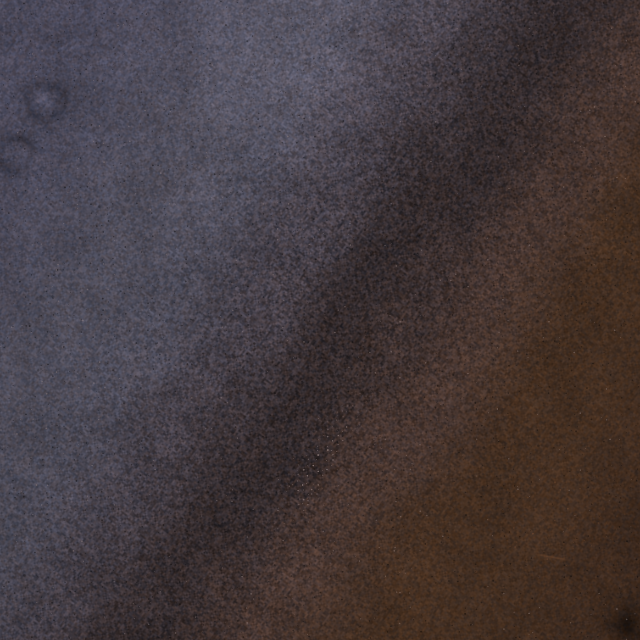
Reproduce this texture procedurally as a three.js fragment shader.

```glsl
// Worn dusty surface: slate blue fading over a dark diagonal band into rusty brown.
varying vec2 vUv;

const vec2 BAND_CENTER = vec2(0.54, 0.45);
const vec2 BAND_ALONG = vec2(0.542, 0.840);
const vec2 BAND_ACROSS = vec2(0.840, -0.542);

const vec3 SLATE_FAR = vec3(0.280, 0.273, 0.335);
const vec3 SLATE_PALE = vec3(0.308, 0.300, 0.350);
const vec3 SLATE_DIM = vec3(0.276, 0.252, 0.285);
const vec3 BAND_DARK = vec3(0.202, 0.168, 0.174);
const vec3 UMBER = vec3(0.275, 0.208, 0.188);
const vec3 RUST = vec3(0.265, 0.184, 0.132);
const vec3 RUST_DEEP = vec3(0.218, 0.150, 0.112);
const vec3 DUST = vec3(0.62, 0.55, 0.54);
const vec3 EMBER = vec3(0.50, 0.32, 0.20);

vec2 hash2(vec2 p) {
  vec3 q = fract(p.xyx * vec3(0.1031, 0.1030, 0.0973));
  q += dot(q, q.yzx + 33.33);
  return fract((q.xx + q.yz) * q.zy);
}

float valueNoise(vec2 p) {
  vec2 cell = floor(p);
  vec2 f = fract(p);
  f = f * f * (3.0 - 2.0 * f);
  float low = mix(hash2(cell).x, hash2(cell + vec2(1.0, 0.0)).x, f.x);
  float high = mix(hash2(cell + vec2(0.0, 1.0)).x, hash2(cell + 1.0).x, f.x);
  return mix(low, high, f.y);
}

vec2 turn(vec2 p) {
  return mat2(0.8, 0.6, -0.6, 0.8) * p;
}

// Layered noise, centred on zero
float clouds(vec2 p) {
  float sum = 0.0;
  float weight = 0.5;
  for (int i = 0; i < 5; i++) {
    sum += weight * (valueNoise(p) - 0.5);
    p = 2.0 * turn(p) + 17.3;
    weight *= 0.6;
  }
  return sum;
}

// Soft round dots, one in a given share of the grid cells
float specks(vec2 p, float scale, float share, float radius) {
  vec2 cell = floor(p * scale);
  vec2 center = 0.25 + 0.5 * hash2(cell + 5.0);
  vec2 pick = hash2(cell + 71.0);
  float size = radius * (0.55 + 0.45 * pick.y);
  float dotMask = 1.0 - smoothstep(0.25 * size, size, length(fract(p * scale) - center));
  return dotMask * step(pick.x, share) * (0.4 + 0.6 * pick.y);
}

float blob(vec2 p, vec2 center, vec2 radius) {
  vec2 d = (p - center) / radius;
  return exp(-dot(d, d));
}

float ring(vec2 p, vec2 center, float radius, float width) {
  float d = (length(p - center) - radius) / width;
  return exp(-d * d);
}

// Colour by signed distance across the band
vec3 bandColor(float s) {
  vec3 c = mix(SLATE_FAR, SLATE_PALE, smoothstep(-0.65, -0.36, s));
  c = mix(c, SLATE_DIM, smoothstep(-0.32, -0.15, s));
  c = mix(c, BAND_DARK, smoothstep(-0.18, -0.01, s));
  c = mix(c, UMBER, smoothstep(-0.01, 0.14, s));
  c = mix(c, RUST, smoothstep(0.12, 0.28, s));
  return mix(c, RUST_DEEP, smoothstep(0.36, 0.66, s));
}

void main() {
  vec2 p = vUv;
  vec2 offset = p - BAND_CENTER;
  vec2 banded = vec2(dot(offset, BAND_ACROSS), dot(offset, BAND_ALONG));

  // Base gradient with cloudy mottling
  float drift = clouds(banded * vec2(8.0, 5.0) + 40.0);
  vec3 color = bandColor(banded.x + 0.10 * drift);
  float slate = 1.0 - smoothstep(-0.25, -0.05, banded.x);
  color *= 1.0 + 0.22 * clouds(p * 18.0 + 9.0);
  color *= 1.0 + slate * (0.14 * (p.y - 0.62) + 0.10 * blob(p, vec2(0.45, 0.93), vec2(0.2, 0.2)));

  // Ragged stains at the upper left, a lower spot and the dark corner
  vec2 warped = p + 0.03 * vec2(clouds(p * 32.0), clouds(p * 32.0 + 50.0));
  float ragged = 0.3 + 0.9 * valueNoise(p * 45.0 + 12.0);
  float pale = blob(warped, vec2(0.072, 0.842), vec2(0.012, 0.014))
    + 0.7 * blob(warped, vec2(0.11, 0.932), vec2(0.014, 0.011))
    + 0.5 * blob(warped, vec2(0.135, 0.755), vec2(0.018, 0.03));
  float dark = 0.9 * ring(warped, vec2(0.072, 0.842), 0.028, 0.011)
    + 0.9 * ring(warped, vec2(0.022, 0.762), 0.029, 0.008)
    + 0.7 * blob(warped, vec2(0.10, 0.95), vec2(0.03, 0.02))
    + blob(warped, vec2(0.036, 0.224), vec2(0.014, 0.012))
    + 1.8 * blob(warped, vec2(0.99, 0.015), vec2(0.035, 0.03));
  color *= 1.0 + ragged * (0.20 * pale - 0.26 * dark);

  // Fine grain on turned lattices, roughest along the band
  float grain = 0.62 * valueNoise(turn(p) * 350.0 + 400.0)
    + 0.38 * valueNoise(turn(turn(p)) * 215.0 + 631.0) - 0.5;
  float roughness = mix(0.42, 0.92, blob(banded, vec2(-0.02, 0.0), vec2(0.22, 1.2)));
  color *= 1.0 + roughness * grain;
  color += vec3(0.03, 0.0, -0.03) * (valueNoise(turn(p) * 250.0 + 90.0) - 0.5);

  // Pits and dust
  float pits = specks(p, 115.0, 0.16, 0.25) + 0.8 * specks(p + 0.37, 50.0, 0.06, 0.18);
  color *= 1.0 - 0.36 * min(pits, 1.0);
  color = mix(color, DUST, 0.38 * specks(p + 0.61, 125.0, 0.035, 0.25));
  float streak = blob(banded, vec2(0.06, -0.17), vec2(0.022, 0.10));
  color = mix(color, DUST, 0.9 * streak * specks(p, 130.0, 0.45, 0.27));

  // Faint broken rusty marks at the lower right
  float worn = blob(p, vec2(0.87, 0.18), vec2(0.09, 0.10));
  float line = blob(turn(p), turn(vec2(0.86, 0.13)), vec2(0.03)) * exp(-pow((p.y + 0.17 * p.x - 0.276) / 0.0018, 2.0));
  float marks = line * valueNoise(p * 110.0) + worn * specks(p + 0.23, 100.0, 0.16, 0.25);
  color = mix(color, EMBER, 0.55 * min(marks, 1.0));

  gl_FragColor = vec4(color, 1.0);
}
```
